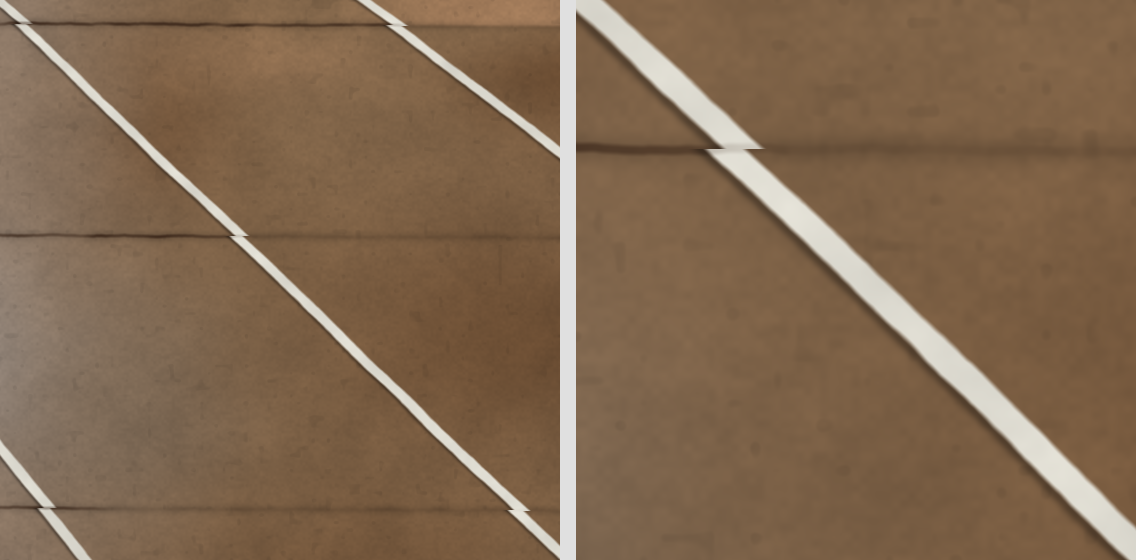
Left: the whole. Right: its middle third, enlarged.
Reproduce this texture procedurally as a Shadertoy shader.

```glsl
#define TAN vec3(0.51, 0.40, 0.29)
#define UMBER vec3(0.425, 0.305, 0.20)
#define TAUPE vec3(0.55, 0.47, 0.40)
#define OLIVE vec3(0.47, 0.40, 0.33)
#define SAND vec3(0.63, 0.48, 0.35)
#define SHEEN vec3(0.60, 0.56, 0.53)
#define PAINT vec3(0.87, 0.86, 0.82)
#define CRACK vec3(0.23, 0.15, 0.10)
#define STRIPE_HALF 0.0075
#define JOINT_HALF 0.0026
#define GRAIN 0.045
#define SOFTNESS 0.0014

float hash(vec2 p) {
    vec3 q = fract(vec3(p.xyx) * 0.1031);
    q += dot(q, q.yzx + 33.33);
    return fract((q.x + q.y) * q.z);
}

float noise(vec2 p) {
    vec2 i = floor(p), f = fract(p);
    f = f * f * (3.0 - 2.0 * f);
    return mix(mix(hash(i), hash(i + vec2(1, 0)), f.x),
               mix(hash(i + vec2(0, 1)), hash(i + vec2(1, 1)), f.x), f.y);
}

float fbm(vec2 p) {
    float sum = 0.0, amp = 0.5;
    for (int i = 0; i < 4; i++) {
        sum += amp * noise(p);
        p = mat2(1.6, 1.2, -1.2, 1.6) * p + 7.3;
        amp *= 0.5;
    }
    return sum;
}

// Soft elliptical patch
float patchMask(vec2 p, vec2 centre, vec2 radius) {
    vec2 q = (p - centre) / radius;
    return exp(-dot(q, q));
}

// Height of joint k, spaced wider towards the viewer
float jointY(float k, float x) {
    return 0.042 + 0.378 * k + 0.0545 * k * (k - 1.0) + 0.005 * x;
}

// Broad stains and reflected light on the slabs
vec3 slabColor(vec2 p) {
    vec2 w = p + 0.10 * (vec2(fbm(p * 5.0), fbm(p * 5.0 + 40.0)) - 0.47);
    vec3 c = mix(TAUPE, TAN, smoothstep(-0.05, 0.48, w.x));
    c = mix(c, OLIVE, 0.75 * patchMask(w, vec2(0.24, 0.74), vec2(0.22, 0.20)));
    c = mix(c, SHEEN, 0.65 * patchMask(w, vec2(-0.02, 0.64), vec2(0.12, 0.18)));
    c = mix(c, TAUPE, 0.45 * patchMask(w, vec2(0.05, 0.30), vec2(0.15, 0.09)));
    c = mix(c, UMBER, 0.70 * patchMask(w, vec2(0.29, 0.22), vec2(0.15, 0.18)));
    c = mix(c, SAND, 0.45 * patchMask(w, vec2(0.50, 0.10), vec2(0.18, 0.06)));
    c = mix(c, UMBER, 0.95 * patchMask(w, vec2(1.00, 0.60), vec2(0.45, 0.24)));
    c = mix(c, UMBER, 0.60 * patchMask(w, vec2(0.65, 1.00), vec2(0.40, 0.14)));
    c = mix(c, UMBER, 0.95 * patchMask(w, vec2(1.00, 0.15), vec2(0.19, 0.11)));
    float topRow = 1.0 - smoothstep(-0.004, 0.004, p.y - jointY(0.0, p.x));
    return mix(c, SAND, topRow * smoothstep(0.55, 0.85, p.x));
}

void mainImage(out vec4 fragColor, in vec2 fragCoord) {
    vec2 p = fragCoord / iResolution.xy;
    p.y = 1.0 - p.y;
    float aa = SOFTNESS + 0.7 / iResolution.y;

    // Slab surface with mottling and fine grain
    vec3 col = slabColor(p);
    col *= 1.0 + 0.16 * (fbm(p * 13.0) - 0.47);
    col *= 1.0 + GRAIN * (noise(p * 210.0) + noise(p * vec2(90.0, 130.0)) - 1.0);
    float pits = smoothstep(0.80, 0.95, noise(p * 75.0 + 19.0));
    col *= 1.0 - 0.06 * pits;

    // Horizontal joints, crisp at the left and fading to the right
    float stagger = 0.0, seam = 0.0;
    for (int i = 0; i < 3; i++) {
        float k = float(i);
        float d = p.y - jointY(k, p.x);
        float rough = d + 0.005 * (fbm(vec2(p.x * 32.0, k * 9.0)) - 0.47);
        float fadeEnd = 0.71 - 0.265 * k;
        float crisp = 1.0 - smoothstep(fadeEnd - 0.06, fadeEnd + 0.03, p.x);
        float wear = 0.55 + 0.65 * noise(vec2(p.x * 28.0, k * 5.0));
        float core = 1.0 - smoothstep(-aa, aa, abs(rough) - JOINT_HALF);
        float halo = exp(-rough * rough / 0.00007);
        seam = max(seam, core * wear * mix(0.08, 0.80, crisp));
        col *= 1.0 - halo * wear * mix(0.13, 0.17, crisp);
        stagger += (d < 0.0 ? 0.008 : -0.003) * exp(-abs(d) / 0.08);
    }
    col = mix(col, CRACK, clamp(seam, 0.0, 1.0));

    // Painted stripes converge upwards and step sideways at each joint
    for (int i = -1; i <= 1; i++) {
        float k = float(i);
        float start = -0.005 + 0.637 * k + 0.015 * k * k;
        float slope = 1.02 + 0.255 * k + 0.015 * k * k;
        float wobble = 0.004 * (noise(vec2(p.y * 17.0, k * 8.0)) - 0.5);
        float d = (p.x - start - slope * p.y - stagger - wobble)
                / sqrt(1.0 + slope * slope);
        float halfWidth = STRIPE_HALF + 0.0018 * p.y;
        float edge = abs(d) - halfWidth + 0.0025 * (fbm(p * 45.0) - 0.47);
        float shade = exp(-pow((d + halfWidth + 0.002) / 0.0035, 2.0));
        col *= 1.0 - 0.32 * shade;
        float paint = 1.0 - smoothstep(-aa, aa, edge);
        vec3 paintColor = PAINT * (0.94 + 0.12 * fbm(p * 26.0));
        col = mix(col, mix(paintColor, CRACK, 0.5 * seam), paint);
    }
    fragColor = vec4(clamp(col, 0.0, 1.0), 1.0);
}
```
